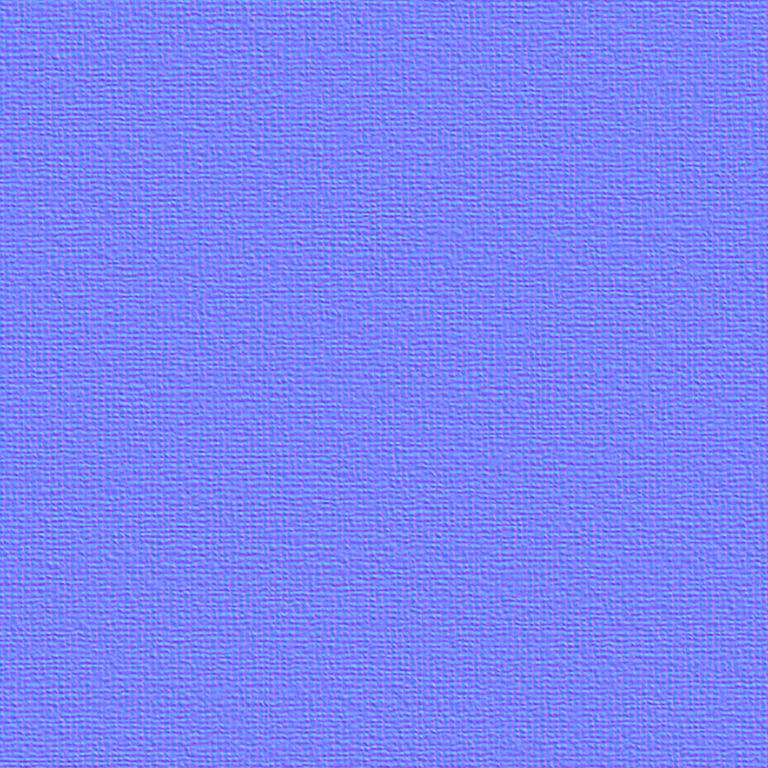
A WebGL 2 fragment shader for this texture map:

```glsl
#version 300 es
precision highp float;

uniform vec2 u_resolution;
out vec4 fragColor;

const float TAU = 6.2831853;
const float GRAIN_SCALE = 128.0;
const float ROWS = 134.0;
const float COLUMNS = 116.0;

float hash(vec2 cell) {
    vec3 q = fract(cell.xyx * 0.1031);
    q += dot(q, q.yzx + 33.33);
    return fract((q.x + q.y) * q.z);
}

// Value noise with a quintic fade, so its slope stays continuous
float noise(vec2 p) {
    vec2 cell = floor(p);
    vec2 f = p - cell;
    vec2 fade = f * f * f * (f * (f * 6.0 - 15.0) + 10.0);
    float low = mix(hash(cell), hash(cell + vec2(1.0, 0.0)), fade.x);
    float high = mix(hash(cell + vec2(0.0, 1.0)), hash(cell + vec2(1.0)), fade.x);
    return mix(low, high, fade.y);
}

// Rough, nearly straight ridges; pos.x runs along the thread, pos.y counts threads
float threads(vec2 pos, float skew, float seed) {
    float drift = 0.6 * noise(pos * vec2(0.02, 0.17) + seed);
    float spacing = 0.25 * noise(pos * vec2(0.07, 0.6) + seed * 2.0);
    float wobble = 0.36 * noise(pos * vec2(0.85, 0.7) + seed * 3.0);
    float phase = TAU * (pos.y + drift + spacing + wobble);
    float ridge = cos(phase - skew * cos(phase));
    float streak = noise(pos * vec2(0.1, 0.9) + seed * 4.0);
    float slub = noise(pos * vec2(0.9, 1.0) + seed * 5.0);
    return ridge * (0.2 + 0.4 * streak + 0.7 * slub);
}

// Cloth relief, measured in grain units
float clothHeight(vec2 uv) {
    float weft = threads(uv * vec2(COLUMNS, ROWS), 0.0, 17.3);
    float warp = threads(uv.yx * vec2(ROWS, COLUMNS), 0.35, 41.7);
    float weave = 0.058 * weft + 0.05 * warp + 0.04 * weft * warp;

    // Fibres lean along the rising diagonal
    vec2 grain = uv * GRAIN_SCALE;
    vec2 lean = vec2(grain.x + grain.y, grain.y - grain.x);
    float fibre = 0.13 * noise(lean * vec2(0.9, 1.3) + 307.0);
    float fuzz = 0.09 * noise(grain * 2.3 + 71.0);
    return weave + fibre + fuzz;
}

vec2 clothSlope(vec2 uv, float reach) {
    vec2 dx = vec2(reach, 0.0);
    vec2 dy = vec2(0.0, reach);
    vec2 rise = vec2(clothHeight(uv + dx) - clothHeight(uv - dx),
                     clothHeight(uv + dy) - clothHeight(uv - dy));
    return rise / (2.0 * reach * GRAIN_SCALE);
}

void main() {
    vec2 uv = gl_FragCoord.xy / min(u_resolution.x, u_resolution.y);
    vec2 slope = clothSlope(uv, 0.0009);

    // Tangent-space normal with a slight overall tilt
    vec2 tilt = vec2(-0.045, 0.03);
    vec3 normal = normalize(vec3(tilt - slope, 1.0));
    fragColor = vec4(normal * 0.5 + 0.5, 1.0);
}
```
